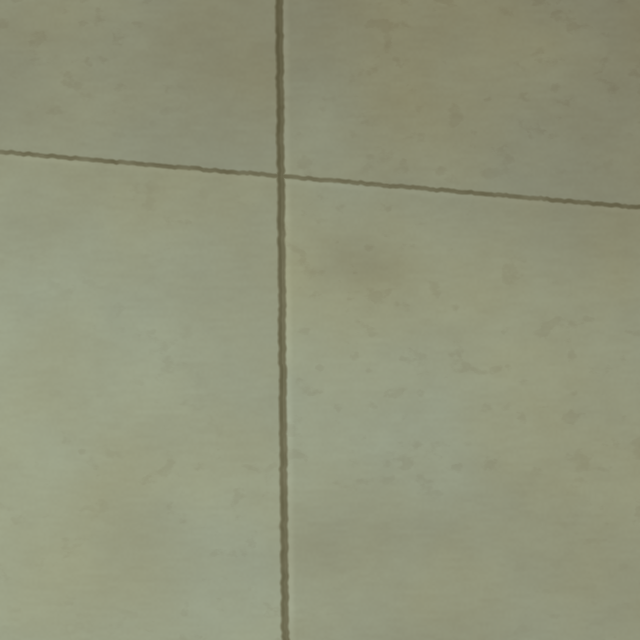
This texture is drawn by a three.js fragment shader. Its source:

```glsl
varying vec2 vUv;

float hash(vec2 p) {
  vec3 q = fract(vec3(p.xyx) * 0.1031);
  q += dot(q, q.yzx + 33.33);
  return fract((q.x + q.y) * q.z);
}

float noise(vec2 p) {
  vec2 i = floor(p), f = fract(p);
  f = f * f * (3.0 - 2.0 * f);
  return mix(mix(hash(i), hash(i + vec2(1.0, 0.0)), f.x),
             mix(hash(i + vec2(0.0, 1.0)), hash(i + 1.0), f.x), f.y);
}

float fbm(vec2 p) {
  float sum = 0.0, amp = 0.5;
  for (int i = 0; i < 5; i++) {
    sum += amp * noise(p);
    p = mat2(0.8, 0.6, -0.6, 0.8) * p * 2.03 + 7.3;
    amp *= 0.5;
  }
  return sum / 0.97;
}

float smudge(vec2 p, vec2 center, vec2 size) {
  vec2 d = (p - center) / size;
  return exp(-dot(d, d));
}

void main() {
  vec2 uv = vUv;

  // Signed distances to the two slightly tilted joints
  vec2 joint = vec2(uv.x - 0.4455 + 0.0095 * uv.y,
                    uv.y - 0.763 + 0.087 * uv.x);
  vec2 tile = floor(joint);
  vec2 stone = uv + tile * 17.0 + 40.0;

  // Light falls off toward the upper right
  float tone = 0.92 - 0.34 * uv.x - 0.43 * smoothstep(0.42, 1.0, uv.y);
  tone += 0.06 * (hash(tile + 9.0) - 0.5);

  // Cloudy stains, mottling and fine grain
  float cloud = fbm(stone * 3.2);
  float mottle = fbm(stone * vec2(13.0, 17.0));
  tone += 0.42 * (cloud - 0.5) + 0.16 * (mottle - 0.5);
  tone += 0.07 * (noise(stone * vec2(45.0, 160.0)) - 0.5);
  tone += 0.05 * (noise(stone * 230.0) - 0.5);

  // Worn patches with broken edges
  vec2 warped = uv + 0.06 * (vec2(mottle, fbm(stone * 11.0 + 5.0)) - 0.5);
  float wear = 0.24 * smudge(warped, vec2(0.57, 0.58), vec2(0.08, 0.06))
             + 0.12 * smudge(warped, vec2(0.50, 0.13), vec2(0.05, 0.04))
             + 0.12 * smudge(warped, vec2(0.02, 0.88), vec2(0.06, 0.09))
             + 0.10 * smudge(warped, vec2(0.20, 0.18), vec2(0.14, 0.12));
  tone -= wear * (0.6 + 0.8 * mottle);
  tone += 0.12 * smudge(warped, vec2(0.49, 0.80), vec2(0.05, 0.06));

  // Sparse dark scuffs
  float scuff = smoothstep(0.62, 0.78, fbm(stone * vec2(38.0, 52.0)));
  tone -= 0.13 * scuff * smoothstep(0.4, 0.65, cloud);

  vec3 color = mix(vec3(0.48, 0.465, 0.375), vec3(0.62, 0.643, 0.543), tone);
  float warmth = fbm(stone * 4.5 + 21.0) - 0.5;
  color += warmth * vec3(0.025, 0.0, -0.045);

  // Pale tile rims beside the joints
  vec2 ragged = joint + 0.0025 * (vec2(noise(uv.yy * 90.0), noise(uv.xx * 110.0 + 4.0)) - 0.5);
  float rim = smoothstep(0.004, 0.008, joint.x) * (1.0 - smoothstep(0.009, 0.019, joint.x));
  rim += 0.5 * smoothstep(0.003, 0.006, -joint.y) * (1.0 - smoothstep(0.007, 0.014, -joint.y));
  color += 0.025 * rim * (0.5 + mottle);

  // Recessed grout, soft at the sides, darker along its core
  vec2 d = abs(ragged);
  vec2 grout = 1.0 - smoothstep(vec2(0.0035, 0.0012), vec2(0.0085, 0.0055), d);
  float core = 1.0 - smoothstep(0.0, 0.004, abs(ragged.x + 0.002));
  vec3 groutColor = mix(vec3(0.36, 0.34, 0.25), vec3(0.45, 0.44, 0.34), tone);
  groutColor -= 0.035 * core + 0.03 * (noise(uv * vec2(90.0, 60.0)) - 0.5);
  float cover = max(grout.x * 0.95, grout.y * (0.7 + 0.3 * noise(uv.xx * 45.0)));
  color = mix(color, groutColor, cover);

  gl_FragColor = vec4(color, 1.0);
}
```
